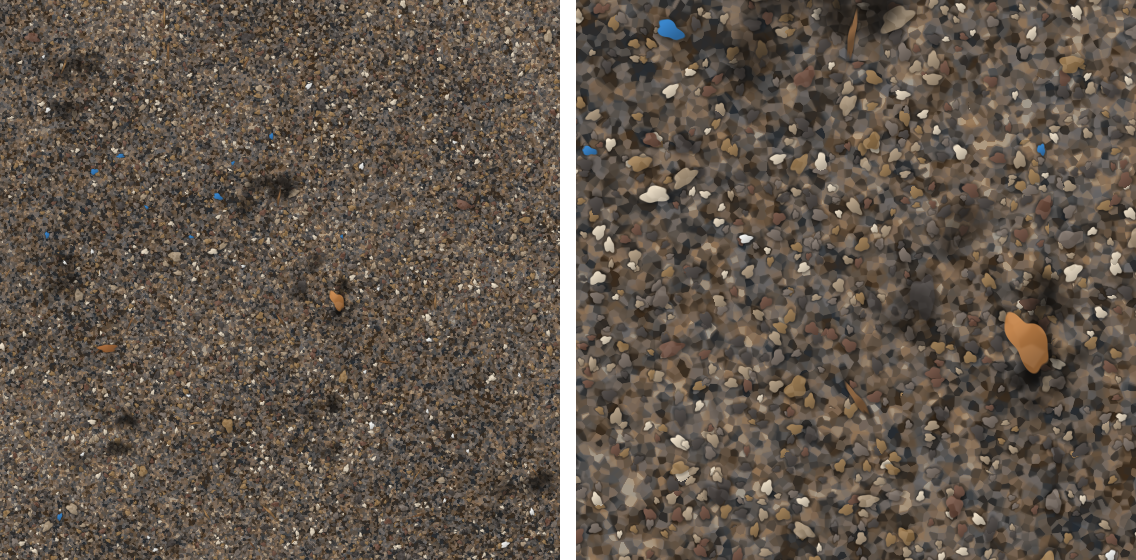
Left, the full canvas; right, a detail of the centre.
Give the GLSL for this texture, as a WebGL 2 fragment shader.

```glsl
#version 300 es
precision highp float;
// Damp gritty soil with crumbs, pebbles, straw, bright flecks and dark broken hollows.

#define FINE_CELLS 235.0
#define CLOD_CELLS 105.0
#define FINE_CONTRAST 0.85
#define CLOD_CONTRAST 0.50
#define BROAD_CONTRAST 0.60
#define BRIGHTNESS 0.46
#define CRUMB_DENSITY 0.42
#define PEBBLE_DENSITY 0.27
#define STONE_DENSITY 0.15
#define STRAW_DENSITY 0.13
#define HOLLOW_DENSITY 0.42
#define HOLLOW_DEPTH 0.85

uniform vec2 u_resolution;
out vec4 fragColor;

// Integer hash: three values in 0..1 for a cell and a seed
vec3 hash3(vec2 cell, int seed) {
  uvec3 v = uvec3(ivec3(ivec2(cell), seed));
  v = v * 1664525u + 1013904223u;
  v.x += v.y * v.z; v.y += v.z * v.x; v.z += v.x * v.y;
  v ^= v >> 16u;
  v.x += v.y * v.z; v.y += v.z * v.x; v.z += v.x * v.y;
  return vec3(v >> 16u) / 65536.0;
}

float valueNoise(vec2 p, int seed) {
  vec2 i = floor(p), f = fract(p);
  f = f * f * (3.0 - 2.0 * f);
  float low = mix(hash3(i, seed).x, hash3(i + vec2(1, 0), seed).x, f.x);
  float high = mix(hash3(i + vec2(0, 1), seed).x, hash3(i + vec2(1, 1), seed).x, f.x);
  return mix(low, high, f.y);
}

float fbm(vec2 p, int seed) {
  float sum = 0.0, weight = 0.5;
  for (int i = 0; i < 4; i++) {
    sum += weight * valueNoise(p, seed + i);
    p = p * 2.03 + 7.3;
    weight *= 0.5;
  }
  return sum / 0.9375;
}

// Soft-edged mosaic of irregular grains
vec3 mosaic(vec2 p, int seed) {
  vec2 base = floor(p);
  vec4 sum = vec4(0.0);
  for (int y = -1; y <= 1; y++)
  for (int x = -1; x <= 1; x++) {
    vec2 cell = base + vec2(x, y);
    vec2 d = p - cell - hash3(cell, seed).xy;
    sum += vec4(hash3(cell, seed + 1), 1.0) * exp(-13.0 * dot(d, d));
  }
  return sum.rgb / sum.a;
}

// Scattered rounded pieces: mask, random value, light, contact shadow
vec4 scatter(vec2 p, float cells, float density, vec2 radii, float stretch, int seed) {
  vec2 q = p * cells;
  float soft = 0.8 * cells / u_resolution.y;
  vec4 piece = vec4(0.0);
  for (int y = -1; y <= 1; y++)
  for (int x = -1; x <= 1; x++) {
    vec2 cell = floor(q) + vec2(x, y);
    vec3 a = hash3(cell, seed), b = hash3(cell, seed + 1);
    if (a.x > density) continue;
    vec2 d = q - cell - 0.1 - 0.8 * b.xy;
    float r = mix(radii.x, radii.y, a.y * a.y);
    float turn = a.z * 6.2832, c = cos(turn), s = sin(turn);
    vec2 e = mat2(c, -s, s, c) * d;
    e.x /= mix(1.0, stretch, 0.4 + 0.6 * b.z);
    float angle = atan(e.y, e.x);
    float edge = r * (1.0 + 0.15 * sin(3.0 * angle + 40.0 * b.x) + 0.09 * sin(5.0 * angle + 40.0 * b.y));
    float dist = length(e) - edge;
    float mask = 1.0 - smoothstep(-soft, soft, dist);
    float light = clamp(dot(d / r, vec2(-0.5, 0.7)), -1.0, 1.0);
    piece.yz = mix(piece.yz, vec2(fract(a.z * 37.0 + b.z), light), step(0.01, mask));
    piece.x = max(piece.x, mask);
    piece.w = max(piece.w, 1.0 - smoothstep(0.0, 0.7 * r, dist));
  }
  return piece;
}

vec3 lay(vec3 ground, vec4 piece, vec3 tint) {
  return mix(ground * (1.0 - 0.3 * piece.w), tint * (1.0 + 0.14 * piece.z), piece.x);
}

vec3 soilColor(float t) {
  vec3 c = mix(vec3(0.19, 0.17, 0.15), vec3(0.36, 0.32, 0.28), smoothstep(0.0, 0.42, t));
  c = mix(c, vec3(0.45, 0.40, 0.36), smoothstep(0.42, 0.70, t));
  c = mix(c, vec3(0.53, 0.45, 0.37), smoothstep(0.70, 0.88, t));
  return mix(c, vec3(0.66, 0.60, 0.52), smoothstep(0.88, 1.05, t));
}

vec3 pebbleColor(float t) {
  vec3 c = mix(vec3(0.29, 0.27, 0.26), vec3(0.42, 0.31, 0.26), step(0.2, t));
  c = mix(c, vec3(0.45, 0.41, 0.38), step(0.32, t));
  c = mix(c, vec3(0.56, 0.45, 0.31), step(0.52, t));
  c = mix(c, vec3(0.63, 0.56, 0.47), step(0.70, t));
  return mix(c, vec3(0.82, 0.77, 0.69), step(0.89, t));
}

// Clusters of ragged sunken lobes
float hollows(vec2 p) {
  vec2 warp = vec2(fbm(p * 28.0, 50), fbm(p * 28.0, 60)) - 0.5;
  vec2 q = p * 5.0 + warp * 0.2;
  float depth = 0.0;
  for (int y = -1; y <= 1; y++)
  for (int x = -1; x <= 1; x++) {
    vec2 cell = floor(q) + vec2(x, y);
    vec3 a = hash3(cell, 70);
    if (a.x > HOLLOW_DENSITY) continue;
    for (int k = 0; k < 4; k++) {
      vec3 b = hash3(cell, 71 + k);
      vec2 d = q - cell - a.yz - (b.xy - 0.5) * 0.5;
      float r = mix(0.06, 0.15, b.z);
      float lobe = 1.0 - smoothstep(0.35 * r, 1.25 * r, length(d * vec2(0.8, 1.2)));
      depth = max(depth, lobe * mix(0.4, 1.0, b.x));
    }
  }
  return depth * smoothstep(0.2, 0.55, fbm(p * 45.0, 80));
}

void main() {
  vec2 p = gl_FragCoord.xy / u_resolution.y;
  float broad = fbm(p * 5.0, 1), patches = smoothstep(0.3, 0.7, fbm(p * 3.5, 10));

  // Ground of fine grains and clods
  vec3 fine = mosaic(p * FINE_CELLS, 20) - 0.5, clod = mosaic(p * CLOD_CELLS, 24) - 0.5;
  float t = BRIGHTNESS + FINE_CONTRAST * fine.x + CLOD_CONTRAST * clod.x + BROAD_CONTRAST * (broad - 0.5);
  vec3 color = soilColor(t) + vec3(0.06, 0.0, -0.06) * (0.6 * fine.y + clod.y);

  // Crumbs, pebbles and stones
  vec4 crumb = scatter(p, 120.0, CRUMB_DENSITY * mix(0.5, 1.1, patches), vec2(0.18, 0.42), 1.6, 30);
  color = lay(color, crumb, pebbleColor(crumb.y));
  vec4 pebble = scatter(p, 56.0, PEBBLE_DENSITY * mix(0.4, 1.3, patches), vec2(0.10, 0.27), 1.7, 32);
  color = lay(color, pebble, pebbleColor(pebble.y) + 0.12 * fine.x);
  vec4 stone = scatter(p, 20.0, STONE_DENSITY, vec2(0.08, 0.17), 1.7, 34);
  color = lay(color, stone, pebbleColor(0.9 * stone.y) + 0.12 * fine.x);

  // Hollows
  float hollow = hollows(p);
  color = mix(color, vec3(0.09, 0.08, 0.07) + 0.05 * fine.x, HOLLOW_DEPTH * hollow);

  // Straw, dry leaf scraps, white and blue flecks
  vec4 straw = scatter(p, 15.0, STRAW_DENSITY, vec2(0.018, 0.035), 8.0, 36);
  color = lay(color, straw, mix(vec3(0.40, 0.27, 0.18), vec3(0.62, 0.48, 0.31), straw.y));
  vec4 leaf = scatter(p, 6.0, 0.09, vec2(0.035, 0.06), 2.6, 38);
  color = lay(color, leaf, mix(vec3(0.48, 0.28, 0.14), vec3(0.66, 0.45, 0.26), leaf.y) + 0.1 * clod.x);
  vec4 fleck = scatter(p, 22.0, 0.07, vec2(0.05, 0.11), 1.8, 40);
  color = lay(color, fleck, mix(vec3(0.86, 0.86, 0.85), vec3(0.20, 0.46, 0.70), step(0.72, fleck.y)));

  fragColor = vec4(clamp(color, 0.0, 1.0), 1.0);
}
```
